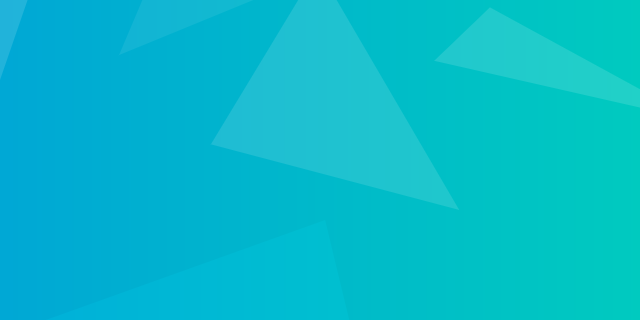
A Shadertoy shader for this background:

```glsl
const vec3 BLUE = vec3(0.0, 0.657, 0.835);
const vec3 TEAL = vec3(0.0, 0.792, 0.750);
const vec3 WHITE = vec3(1.0);
const vec3 CYAN = vec3(0.0, 0.9, 1.0);

float cross2(vec2 a, vec2 b) {
    return a.x * b.y - a.y * b.x;
}

// Signed distance to the line a-b, positive on its right side
float edgeDistance(vec2 p, vec2 a, vec2 b) {
    return cross2(p - a, normalize(b - a));
}

// Antialiased triangle coverage for either winding order
float triangleMask(vec2 p, vec2 a, vec2 b, vec2 c, float pixel) {
    float winding = sign(cross2(b - a, c - a));
    float d = winding * edgeDistance(p, a, b);
    d = max(d, winding * edgeDistance(p, b, c));
    d = max(d, winding * edgeDistance(p, c, a));
    return clamp(0.5 - d / pixel, 0.0, 1.0);
}

void mainImage(out vec4 fragColor, in vec2 fragCoord) {
    // Canvas height is one unit
    vec2 p = fragCoord / iResolution.y;
    float pixel = 1.0 / iResolution.y;

    // Horizontal gradient
    vec3 color = mix(BLUE, TEAL, fragCoord.x / iResolution.x);

    // Translucent facets along the top
    float corner = triangleMask(p, vec2(0.113, 1.078), vec2(-0.052, 0.599), vec2(-0.39, 1.078), pixel);
    float sliver = triangleMask(p, vec2(0.372, 0.828), vec2(0.518, 1.172), vec2(1.211, 1.172), pixel);
    float center = triangleMask(p, vec2(0.659, 0.549), vec2(1.435, 0.344), vec2(0.993, 1.101), pixel);
    float right = triangleMask(p, vec2(1.531, 0.977), vec2(1.357, 0.810), vec2(2.180, 0.623), pixel);
    color = mix(color, WHITE, 0.13 * corner);
    color = mix(color, WHITE, 0.07 * sliver);
    color = mix(color, WHITE, 0.12 * center);
    color = mix(color, WHITE, 0.13 * right);

    // Cyan facet rising from the bottom
    float base = triangleMask(p, vec2(1.016, 0.3125), vec2(-0.583, -0.260), vec2(1.154, -0.260), pixel);
    color = mix(color, CYAN, 0.12 * base);

    fragColor = vec4(color, 1.0);
}
```
